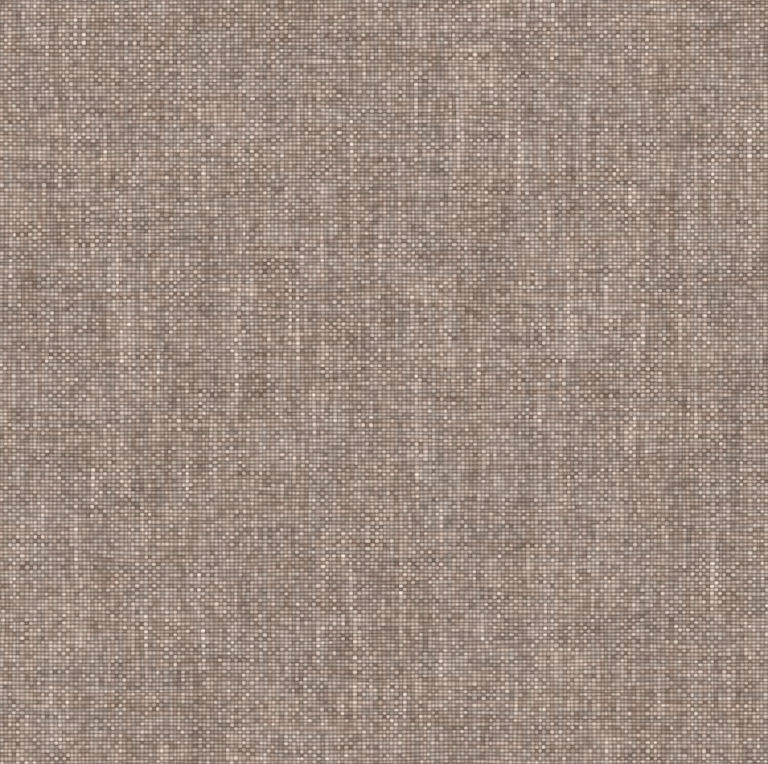
Give the GLSL for this texture, as a Shadertoy shader.

```glsl
// Taupe linen-like cloth: a very fine plain weave of warp and weft threads.
// Each thread drifts in tone along its length, crossings vary at random,
// and sparse pale slubs and soft streaks run along both directions.

const float PI = 3.14159;
const vec2 THREADS = vec2(186.0, 204.0);

float hash(vec2 p) {
    vec3 q = fract(p.xyx * 0.1031);
    q += dot(q, q.yzx + 33.33);
    return fract((q.x + q.y) * q.z);
}

float noise(vec2 p) {
    vec2 i = floor(p), f = fract(p);
    f = f * f * (3.0 - 2.0 * f);
    return mix(mix(hash(i), hash(i + vec2(1, 0)), f.x),
               mix(hash(i + vec2(0, 1)), hash(i + vec2(1, 1)), f.x), f.y);
}

// Smooth random value along one numbered thread
float along(float thread, float t) {
    t += 7.0 * hash(vec2(thread, 19.0));
    float i = floor(t);
    return mix(hash(vec2(thread, i)), hash(vec2(thread, i + 1.0)),
               smoothstep(0.0, 1.0, t - i));
}

vec3 cloth(vec2 p) {
    // Threads stray a little off the straight grid
    vec2 wobble = vec2(noise(p * vec2(80.0, 10.0) + 3.0),
                       noise(p * vec2(10.0, 80.0) + 71.0)) - 0.5;
    vec2 weave = p * THREADS + 0.6 * wobble;
    vec2 cell = floor(weave);
    vec2 wave = sin(PI * weave);
    vec2 ridge = wave * wave;

    // Pale thick stretches of single threads
    float warpSlub = smoothstep(0.8, 0.98, along(cell.x + 311.0, p.y * 10.0));
    float weftSlub = smoothstep(0.87, 0.99, along(cell.y + 617.0, p.x * 12.0));

    // Plain weave: warp and weft take turns on top
    float warpOver = smoothstep(-0.5, 0.5, wave.x * wave.y);
    float checker = 0.13 * (warpOver - 0.5) * noise(p * 40.0 + 401.0);
    warpOver = mix(warpOver, 1.0, 0.4 * warpSlub);

    float warpTone = 0.13 * (along(cell.x, p.y * 15.0) - 0.5) + 0.1 * warpSlub;
    float weftTone = 0.11 * (along(cell.y + 907.0, p.x * 18.0) - 0.5) + 0.05 * weftSlub;
    float tone = mix(weftTone, warpTone, warpOver) + checker;

    // Dark gaps between threads, deeper between rows
    tone += 0.175 * (ridge.y - 0.5) + 0.105 * (ridge.x - 0.5);

    // Rounded grain of the crossings and a trace of loose fibres
    tone += 0.19 * (hash(cell + 43.0) - 0.5) * (0.4 + 0.9 * sqrt(ridge.x * ridge.y));
    tone += 0.07 * (noise(weave * vec2(0.9, 1.4) + 5.0) - 0.5);

    // Streaks several threads wide and faint blotches
    tone += 0.035 * (noise(p * vec2(95.0, 8.0)) - 0.5);
    tone += 0.028 * (noise(p * vec2(9.0, 95.0) + 29.0) - 0.5);
    tone += 0.012 * (noise(p * vec2(16.0, 22.0) + 113.0) - 0.5);

    // Yarn drifts between rust brown and cool grey
    float warmth = noise(p * vec2(90.0, 14.0) + 211.0) + noise(p * vec2(14.0, 90.0) + 157.0)
                 + 0.5 * hash(cell + 251.0) - 1.25;
    return vec3(0.613, 0.543, 0.503) + tone + warmth * vec3(0.014, -0.006, -0.014);
}

void mainImage(out vec4 fragColor, in vec2 fragCoord) {
    // Four samples smooth the thread edges
    vec3 color = vec3(0.0);
    for (int k = 0; k < 4; k++) {
        vec2 offset = vec2(k % 2, k / 2) * 0.5 - 0.25;
        color += cloth((fragCoord + offset) / iResolution.y);
    }
    fragColor = vec4(clamp(color / 4.0, 0.0, 1.0), 1.0);
}
```
